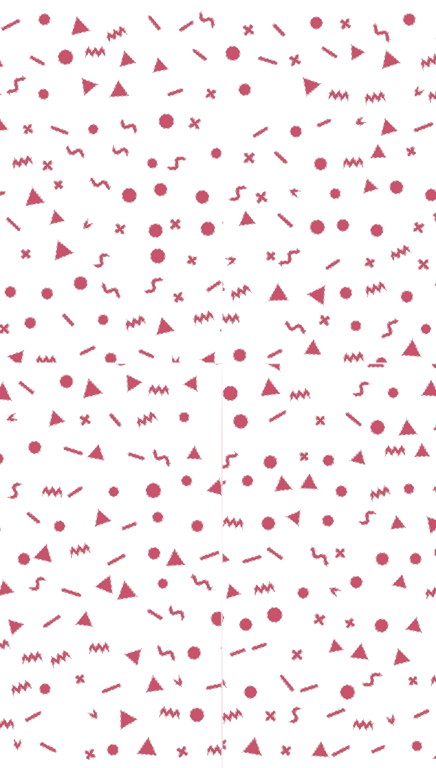
Reproduce this pattern procedurally as a Shadertoy shader.

```glsl
const vec3 PAPER = vec3(1.0);
const vec3 INK = vec3(0.795, 0.32, 0.42);
const vec3 INK_RIM = vec3(0.72, 0.33, 0.41);
const float CELLS = 23.3;          // grid rows per canvas height
const float JITTER = 0.46;         // full range of scatter, in cells
const float STROKE = 0.05;         // half width of thin shapes, in cells
const float SOFTNESS = 0.036;      // edge blur, in cells
const float RAGGED = 0.014;        // roughness of outlines, in cells
const float TOP_MARGIN = 0.01;     // blank strip, in canvas heights
const vec2 SEAM = vec2(0.289, 0.527); // where the sheets meet, in canvas heights

vec4 hash4(vec3 seed) {
    vec4 q = fract(seed.xyzx * vec4(0.1031, 0.1030, 0.0973, 0.1099));
    q += dot(q, q.wzxy + 33.33);
    return fract((q.xxyz + q.yzzw) * q.zywx);
}

vec2 rotate(vec2 p, float angle) {
    float c = cos(angle), s = sin(angle);
    return vec2(c * p.x + s * p.y, c * p.y - s * p.x);
}

float triangle(vec2 p, float radius) {
    return max(-p.y, abs(p.x) * 0.866 + p.y * 0.5) - radius * 0.5;
}

float bar(vec2 p, float halfLength) {
    p.x -= clamp(p.x, -halfLength, halfLength);
    return length(p) - STROKE;
}

float cross2(vec2 p, float halfLength) {
    return min(bar(p, halfLength), bar(p.yx, halfLength));
}

float zigzag(vec2 p, float halfLength) {
    const float period = 0.2, slope = 1.35;
    float wave = slope * (abs(fract(p.x / period) - 0.5) - 0.25) * period;
    float d = abs(p.y - wave) / sqrt(1.0 + slope * slope) - STROKE;
    return max(d, abs(p.x) - halfLength);
}

float squiggle(vec2 p, float halfLength) {
    const float height = 0.07, freq = 15.0;
    float slope = height * freq * cos(p.x * freq);
    float d = abs(p.y - height * sin(p.x * freq)) / sqrt(1.0 + slope * slope) - STROKE;
    return max(d, abs(p.x) - halfLength);
}

// Picks one confetti piece, its size and its tilt from random values
float confetti(vec2 p, vec4 rnd) {
    float kind = rnd.x, size = rnd.y, turn = rnd.z;
    float side = rnd.w < 0.5 ? -1.0 : 1.0;
    if (kind < 0.27) return length(p) - mix(0.145, 0.225, size);
    if (kind < 0.50) {
        float quarter = rnd.w < 0.7 ? 0.0 : (rnd.w < 0.85 ? -1.57 : 1.57);
        return triangle(rotate(p, quarter + (turn - 0.5) * 0.6), mix(0.25, 0.345, size));
    }
    if (kind < 0.65) {
        float tilt = side > 0.0 ? mix(0.2, 0.6, turn) : -mix(0.3, 0.9, turn);
        return bar(rotate(p, tilt), mix(0.17, 0.26, size));
    }
    if (kind < 0.77) return cross2(rotate(p, 0.5 + 0.6 * turn), mix(0.1, 0.15, size));
    if (kind < 0.87) return zigzag(rotate(p, mix(-0.15, 0.5, turn)), 0.29);
    if (kind < 0.96) {
        float tilt = side > 0.0 ? mix(0.8, 1.3, turn) : -mix(0.2, 0.6, turn);
        return squiggle(rotate(p, tilt), mix(0.24, 0.36, size));
    }
    return zigzag(rotate(p, turn * 6.28), 0.1);
}

void mainImage(out vec4 fragColor, in vec2 fragCoord) {
    vec2 uv = fragCoord / iResolution.y;
    vec2 p = uv * CELLS;
    vec2 sheet = step(SEAM, uv);
    float sheetSeed = 17.0 + 31.0 * sheet.x + 57.0 * sheet.y;

    // Nearest piece on a staggered, jittered grid
    float d = 1.0;
    for (int j = -1; j <= 1; j++) {
        float row = floor(p.y) + float(j);
        float stagger = 0.5 * mod(row, 2.0);
        for (int i = -1; i <= 1; i++) {
            vec2 cell = vec2(floor(p.x - stagger) + float(i), row);
            vec4 place = hash4(vec3(cell + 5.0, sheetSeed));
            vec4 look = hash4(vec3(cell + 71.0, sheetSeed + 9.0));
            vec2 center = cell + 0.5 + vec2(stagger, 0.0) + (place.xy - 0.5) * JITTER;
            if (place.z > 0.03) d = min(d, confetti(p - center, look));
        }
    }
    d += RAGGED * sin(p.x * 47.0) * sin(p.y * 43.0);

    // Pieces are cut at the seams and at the top margin
    vec2 seamGap = abs(uv - SEAM);
    d = max(d, (0.001 - min(seamGap.x, seamGap.y)) * CELLS);
    d = max(d, (uv.y - 1.0 + TOP_MARGIN) * CELLS);

    // Ink with a duller rim
    float blur = max(SOFTNESS, 0.75 * CELLS / iResolution.y);
    vec3 ink = mix(INK_RIM, INK, smoothstep(0.0, 0.09, -d));
    vec3 color = mix(PAPER, ink, 1.0 - smoothstep(-blur, blur, d));

    // Faint trace of the lower vertical seam
    float trace = (1.0 - smoothstep(0.0004, 0.0018, seamGap.x)) * (1.0 - sheet.y);
    color = mix(color, color * vec3(0.97, 0.9, 0.91), trace * (0.5 + 0.5 * sin(uv.y * 19.0)));

    fragColor = vec4(color, 1.0);
}
```
